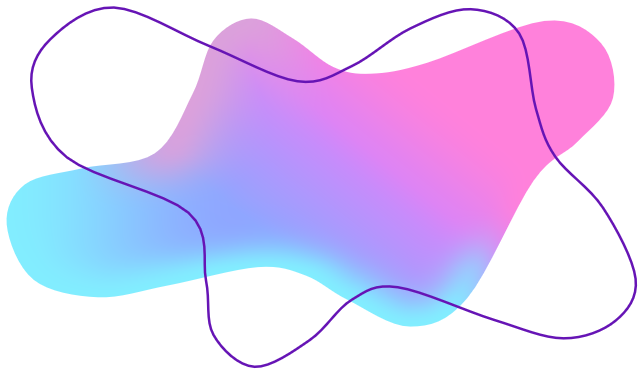
A Shadertoy shader for this background:

```glsl
const int KNOTS = 24;
const int STEPS = 8;

// Closed Catmull-Rom spline between knots b and c
vec2 spline(vec2 a, vec2 b, vec2 c, vec2 d, float t) {
    return b + 0.5 * t * (c - a + t * (2.0 * a - 5.0 * b + 4.0 * c - d
         + t * (3.0 * (b - c) + d - a)));
}

// Signed distance to the closed spline, negative inside
float loopDistance(vec2 p, vec2 knots[KNOTS]) {
    float nearest = 1e9, side = 1.0;
    vec2 start = knots[0];
    for (int i = 0; i < KNOTS; i++) {
        vec2 a = knots[(i + KNOTS - 1) % KNOTS], b = knots[i];
        vec2 c = knots[(i + 1) % KNOTS], d = knots[(i + 2) % KNOTS];
        for (int j = 1; j <= STEPS; j++) {
            vec2 end = spline(a, b, c, d, float(j) / float(STEPS));
            vec2 edge = end - start, toP = p - start;
            vec2 gap = toP - edge * clamp(dot(toP, edge) / dot(edge, edge), 0.0, 1.0);
            nearest = min(nearest, dot(gap, gap));
            // Each crossing of a horizontal ray flips the side
            if ((start.y > p.y) != (end.y > p.y)
                && toP.x < edge.x * toP.y / edge.y) side = -side;
            start = end;
        }
    }
    return side * sqrt(nearest);
}

// Falls smoothly from 1 at lo to 0 at hi
float fade(float lo, float hi, float x) {
    return 1.0 - smoothstep(lo, hi, x);
}

vec3 blobColor(vec2 p, float depth) {
    vec3 blue = vec3(0.56, 0.65, 1.0);
    vec3 violet = vec3(0.84, 0.52, 0.98);
    vec3 pink = vec3(1.0, 0.505, 0.86);
    vec3 cyan = vec3(0.51, 0.93, 1.0);
    vec3 mauve = vec3(0.86, 0.63, 0.86);

    // Diagonal sweep from blue to pink
    float sweep = dot(p - vec2(300, 265), vec2(0.0011, -0.00136));
    vec3 color = mix(blue, violet, clamp(sweep / 0.27, 0.0, 1.0));
    color = mix(color, pink, smoothstep(0.2, 0.46, sweep));

    // Pink rim on the right
    float rightRim = exp(-pow(depth / 28.0, 2.0)) * smoothstep(560.0, 640.0, p.x);
    color = mix(color, pink, rightRim * fade(230.0, 310.0, p.y));

    // Cyan left lobe and lower rim
    color = mix(color, cyan, fade(0.0, 290.0, p.x));
    float lowerRim = exp(-pow(depth / 36.0, 2.0)) * smoothstep(245.0, 325.0, p.y);
    color = mix(color, cyan, lowerRim * fade(530.0, 620.0, p.x));

    // Muted upper left rim
    float upperRim = exp(-pow(depth / 55.0, 2.0)) * fade(180.0, 260.0, p.y);
    upperRim *= smoothstep(80.0, 230.0, p.x) * fade(290.0, 400.0, p.x);
    return mix(color, mauve, upperRim);
}

void mainImage(out vec4 fragColor, in vec2 fragCoord) {
    // Canvas units: 449 high, y pointing down
    float pixel = 449.0 / iResolution.y;
    vec2 p = vec2(fragCoord.x, iResolution.y - fragCoord.y) * pixel;

    vec2 blob[KNOTS] = vec2[KNOTS](
        vec2(8, 268), vec2(30, 220), vec2(98, 201), vec2(185, 183),
        vec2(230, 112), vec2(255, 48), vec2(300, 22), vec2(350, 46),
        vec2(398, 80), vec2(443, 88), vec2(510, 75), vec2(650, 25),
        vec2(718, 52), vec2(732, 117), vec2(690, 169), vec2(637, 216),
        vec2(558, 356), vec2(490, 390), vec2(415, 358), vec2(365, 329),
        vec2(308, 319), vec2(200, 341), vec2(117, 355), vec2(40, 334));
    vec2 ribbon[KNOTS] = vec2[KNOTS](
        vec2(38, 105), vec2(60, 47), vec2(136, 9), vec2(250, 55),
        vec2(355, 97), vec2(420, 79), vec2(490, 34), vec2(562, 11),
        vec2(620, 40), vec2(640, 130), vec2(663, 187), vec2(720, 248),
        vec2(759, 333), vec2(735, 383), vec2(673, 404), vec2(590, 382),
        vec2(475, 343), vec2(420, 358), vec2(370, 406), vec2(304, 438),
        vec2(255, 400), vec2(246, 335), vec2(225, 254), vec2(80, 188));

    // Gradient blob on white
    float blobDist = loopDistance(p, blob);
    float blobMask = clamp(0.5 - blobDist / pixel, 0.0, 1.0);
    vec3 color = mix(vec3(1), blobColor(p, max(-blobDist, 0.0)), blobMask);

    // Thin purple outline
    float lineDist = abs(loopDistance(p, ribbon)) - 1.5;
    float lineMask = clamp(0.5 - lineDist / pixel, 0.0, 1.0);
    color = mix(color, vec3(0.4, 0.08, 0.71), lineMask);

    fragColor = vec4(color, 1);
}
```
